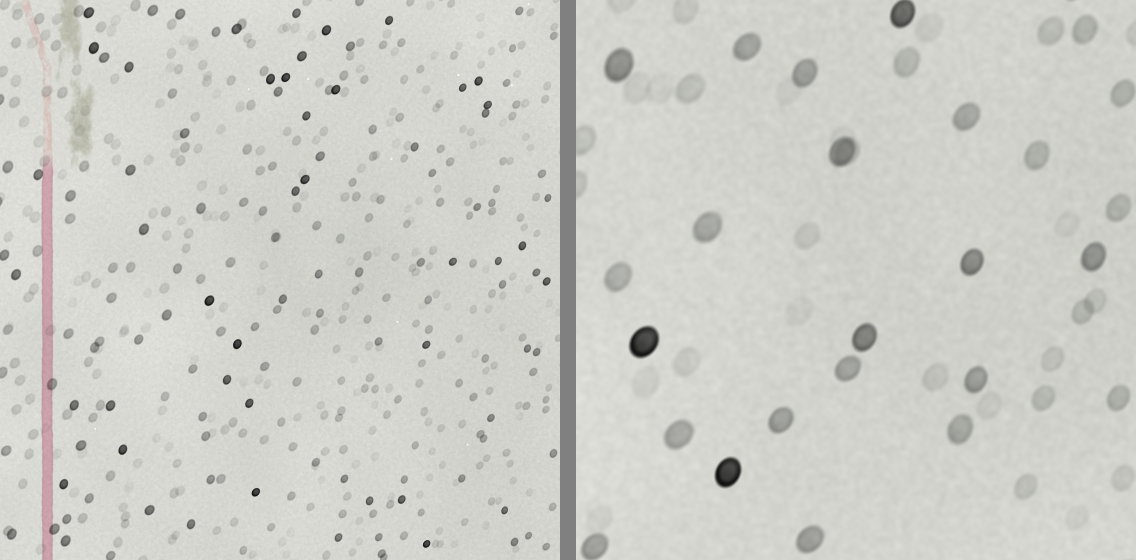
Left, the full canvas; right, a detail of the centre.
Give the GLSL for this texture, as a WebGL 2 fragment shader.

```glsl
#version 300 es
precision highp float;
// Pale grainy paper with scattered tilted oval spots, a pink stripe and olive smudges.
uniform vec2 u_resolution;
out vec4 fragColor;

vec3 hash3(vec2 p) {
  vec3 q = fract(p.xyx * vec3(0.1031, 0.1030, 0.0973));
  q += dot(q, q.yxz + 33.33);
  return fract((q.xxy + q.yzz) * q.zyx);
}

float corner(vec2 cell, vec2 offset) {
  return dot(hash3(cell).xy * 2.0 - 1.0, offset);
}

float gradientNoise(vec2 p) {
  vec2 i = floor(p), f = fract(p);
  vec2 u = f * f * f * (f * (f * 6.0 - 15.0) + 10.0);
  vec2 e = vec2(1.0, 0.0);
  return mix(mix(corner(i, f), corner(i + e, f - e), u.x),
             mix(corner(i + e.yx, f - e.yx), corner(i + 1.0, f - 1.0), u.x), u.y);
}

float fbm(vec2 p) {
  float sum = 0.0, amp = 1.0;
  for (int i = 0; i < 4; i++) {
    sum += amp * gradientNoise(p);
    p = mat2(1.6, 1.2, -1.2, 1.6) * p + 17.3;
    amp *= 0.5;
  }
  return sum;
}

// Light transmitted by one jittered layer of oval spots
float spotLayer(vec2 p, float seed) {
  float light = 1.0;
  vec2 g = p * 14.0 + seed * vec2(0.37, 0.61);
  for (int y = -1; y <= 1; y++)
  for (int x = -1; x <= 1; x++) {
    vec2 cell = floor(g) + vec2(x, y);
    vec3 place = hash3(cell + seed * 31.7 + 50.0);
    vec3 look = hash3(cell + seed * 57.1 + 90.0);
    vec2 d = (g - cell - place.xy) / 14.0;
    vec2 center = p - d;

    // Ovals lean up to the right and shrink towards the lower right
    float size = mix(0.0108, 0.0076, smoothstep(0.0, 1.0, center.x * 0.8 + 0.25 * (1.0 - center.y)));
    size *= 0.93 + 0.14 * look.y;
    float tilt = 0.95 + 0.4 * (look.z - 0.5);
    vec2 axis = vec2(cos(tilt), sin(tilt));
    vec2 q = vec2(dot(d, axis), dot(d, vec2(-axis.y, axis.x)) * 1.3) / size;
    float r = length(q);

    // Many faint spots, few dark ones; darker rim and lower left side
    float ink = 0.05 + 0.2 * look.x + 0.62 * pow(look.x, 7.0);
    float soft = mix(0.26, 0.15, ink);
    float body = 1.0 - smoothstep(1.0 - soft, 1.0 + soft, r);
    float shade = 0.8 + 0.25 * smoothstep(0.4, 0.95, r) - 0.13 * q.x;
    float present = step(place.z, 0.72 + 0.25 * smoothstep(0.25, 0.8, center.x));
    light *= 1.0 - present * body * min(ink * shade, 0.9);
  }
  return light;
}

// Ragged upright smudge
float smudge(vec2 p, vec2 center, vec2 halfSize) {
  vec2 d = abs(p - center) / halfSize;
  float edge = max(d.x, d.y) + 0.7 * fbm(p * vec2(45.0, 30.0));
  return 1.0 - smoothstep(0.55, 1.2, edge);
}

void main() {
  vec2 p = gl_FragCoord.xy / u_resolution.y;

  // Paper with a dim middle and lower right
  vec2 mid = (p - vec2(0.55, 0.6)) / vec2(0.27, 0.24);
  float dim = 0.2 + 0.4 * exp(-dot(mid, mid))
            + 0.28 * smoothstep(0.5, 1.5, p.x + 0.8 * (1.0 - p.y))
            + 0.38 * fbm(p * 4.0 + 3.0);
  vec3 color = mix(vec3(0.874, 0.878, 0.853), vec3(0.775, 0.785, 0.755), clamp(dim, 0.0, 1.0));

  // Olive smudges
  float stain = max(smudge(p, vec2(0.125, 0.96), vec2(0.018, 0.075)),
                    smudge(p, vec2(0.146, 0.78), vec2(0.018, 0.07)));
  color *= mix(vec3(1.0), vec3(0.83, 0.83, 0.78), stain * (0.8 + 0.4 * fbm(p * 60.0)));

  // Pink stripe, broken and bent near the top
  float lower = 1.0 - smoothstep(0.69, 0.74, p.y);
  float middle = 0.0845 + 0.002 * gradientNoise(vec2(p.y * 9.0, 4.0)) - 0.34 * max(p.y - 0.88, 0.0);
  float across = abs(p.x - middle) + 0.0014 * fbm(vec2(p.y * 70.0, p.x * 20.0));
  float halfWidth = mix(0.0075, 0.0096, lower);
  float stripe = 1.0 - smoothstep(halfWidth - 0.0016, halfWidth + 0.0016, across);
  float patchy = smoothstep(-0.35, 0.4, fbm(p * vec2(50.0, 28.0) + 8.0)) * 0.7;
  float rim = smoothstep(0.004, 0.009, across);
  vec3 dye = mix(vec3(0.98, 0.81, 0.81), vec3(0.94, 0.745, 0.815), lower) * (1.0 - 0.05 * rim);
  color *= mix(vec3(1.0), dye, stripe * mix(patchy, 1.0, lower));

  // Overlapping spots
  for (int i = 0; i < 3; i++) color *= spotLayer(p, float(i) + 1.0);

  // Fine grain and rare white specks
  mat2 turn = mat2(0.8, 0.6, -0.6, 0.8);
  color += 0.035 * gradientNoise(turn * p * 230.0) + 0.03 * gradientNoise(turn * p * 120.0 + 40.0);
  vec2 speckGrid = p * 16.0;
  vec3 speck = hash3(floor(speckGrid) + 210.0);
  float dust = 1.0 - smoothstep(0.015, 0.045, length(fract(speckGrid) - 0.1 - 0.8 * speck.xy));
  color += 0.12 * dust * step(0.965, speck.z);

  fragColor = vec4(clamp(color, 0.0, 1.0), 1.0);
}
```
